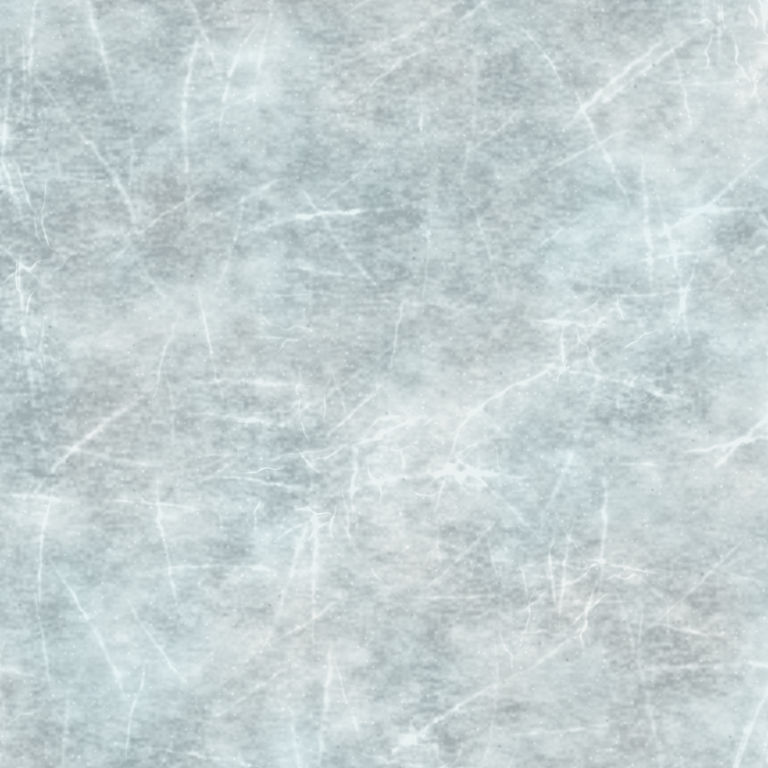
Reproduce this texture procedurally as a Shadertoy shader.

```glsl
// Frosted, crumpled ice sheet: cloudy grey-blue base with fine horizontal grain,
// crossed by pale tapering cracks. Cracks are jittered bent segments scattered
// on grids; small dense ones gather in patches, and specks finish the surface.

#define CLOUD_CONTRAST 0.25
#define GRAIN_CONTRAST 0.15
#define TINT_STRENGTH 0.028
#define CRACK_WIDTH 0.0019
#define CRACK_BRIGHTNESS 0.125
#define CRUMPLE_BRIGHTNESS 0.13
#define BASE_TONE 0.763
#define SHADOW_COLOR vec3(0.64, 0.69, 0.70)
#define MIDDLE_COLOR vec3(0.785, 0.835, 0.84)
#define LIGHT_COLOR vec3(0.91, 0.945, 0.945)

vec3 hash3(vec2 p) {
    vec3 h = fract(p.xyx * vec3(0.1031, 0.1030, 0.0973));
    h += dot(h, h.yxz + 33.33);
    return fract((h.xxy + h.yzz) * h.zyx);
}

float noise(vec2 p) {
    vec2 cell = floor(p), f = fract(p);
    f = f * f * (3.0 - 2.0 * f);
    float low = mix(hash3(cell).x, hash3(cell + vec2(1, 0)).x, f.x);
    float high = mix(hash3(cell + vec2(0, 1)).x, hash3(cell + vec2(1, 1)).x, f.x);
    return mix(low, high, f.y);
}

float fbm(vec2 p) {
    float sum = 0.0, amplitude = 0.5;
    for (int i = 0; i < 5; i++) {
        sum += amplitude * noise(p);
        p = mat2(0.8, 0.6, -0.6, 0.8) * p * 2.03 + 17.3;
        amplitude *= 0.58;
    }
    return sum / 1.11;
}

// Steep cracks are the most common, then rising diagonals, level and falling ones
float crackAngle(float family, float jitter) {
    float spread = jitter - 0.5;
    if (family < 0.42) return 1.6 + 0.75 * spread;
    if (family < 0.64) return 0.58 + 0.4 * spread;
    if (family < 0.87) return -0.05 + 0.35 * spread;
    return -0.9 + 0.5 * spread;
}

// Brightness of one layer of scattered cracks, each with a fine core and soft halo
float cracks(vec2 p, float scale, float width, float seed) {
    float pixel = 0.4 / iResolution.y, glow = 0.0;
    p *= scale;
    for (int j = -1; j <= 1; j++)
    for (int i = -1; i <= 1; i++) {
        vec2 id = floor(p) + vec2(i, j);
        vec3 place = hash3(id + seed), shape = hash3(id + seed + 57.0);
        float angle = crackAngle(place.z, shape.x);
        vec2 along = vec2(cos(angle), sin(angle));
        vec2 q = p - id - place.xy;
        q = vec2(dot(q, along), dot(q, vec2(-along.y, along.x)));
        q.y += (shape.z - 0.5) * 0.4 * q.x * q.x;
        float halfLength = mix(0.5, 0.92, shape.y);
        float taper = 1.0 - smoothstep(0.25, 1.0, abs(q.x) / halfLength);
        float w = scale * (width * (0.35 + taper) + pixel);
        float d = abs(q.y) / w;
        float profile = 0.78 * exp(-d * d) + 0.22 * exp(-d / 4.0);
        glow = max(glow, taper * profile * mix(0.55, 1.0, shape.z));
    }
    return glow;
}

// Round specks, kept only in the given share of the grid cells
float specks(vec2 p, float scale, float share, float seed) {
    p *= scale;
    vec3 h = hash3(floor(p) + seed);
    float d = length(fract(p) - 0.3 - 0.4 * h.xy);
    float radius = 0.08 + 0.14 * fract(h.z * 91.7);
    float blur = 0.06 + scale * 0.7 / iResolution.y;
    return step(h.z, share) * (1.0 - smoothstep(radius - blur, radius + blur, d));
}

void mainImage(out vec4 fragColor, in vec2 fragCoord) {
    vec2 uv = fragCoord / iResolution.y;

    // Clouds, level bands of haze and ragged chalky blotches
    float cloud = fbm(uv * vec2(6.2, 9.0) + 3.7) - 0.5;
    float band = noise(uv * vec2(2.5, 9.0) + 41.0) - 0.5;
    float mottle = fbm(uv * vec2(32.0, 40.0) + 9.0) - 0.5;
    float chalk = smoothstep(0.5, 0.62, fbm(uv * vec2(11.0, 15.0) + 52.0) + 0.25 * mottle);
    float tone = BASE_TONE + CLOUD_CONTRAST * cloud + 0.05 * band + 0.15 * mottle + 0.03 * (chalk - 0.4);

    // Fibrous grain, stretched sideways and stronger in the dark areas
    vec2 ripple = uv + vec2(0.0, 0.005 * noise(uv * 24.0));
    float grain = noise(ripple * vec2(85.0, 215.0)) - 0.5;
    float fine = noise(uv * 215.0 + 5.0) - 0.5;
    tone += GRAIN_CONTRAST * (0.6 * grain + 0.55 * fine) * clamp(0.85 - 1.6 * cloud - 0.25 * chalk, 0.35, 1.2);

    // Long cracks, roughened and partly worn away
    vec2 wobble = vec2(noise(uv * 9.0), noise(uv * 9.0 + 31.0)) - 0.5;
    vec2 rough = vec2(noise(uv * 75.0 + 8.0), noise(uv * 75.0 + 63.0)) - 0.5;
    vec2 bent = uv + 0.014 * wobble + 0.004 * rough;
    float wear = smoothstep(0.2, 0.65, noise(uv * 95.0) * 0.6 + noise(uv * 14.0) * 0.4);
    float web = cracks(bent, 4.6, CRACK_WIDTH * 1.3, 11.0);
    web += 0.9 * cracks(bent + 0.37, 5.6, CRACK_WIDTH, 83.0);
    web += 0.8 * cracks(bent + 0.71, 7.5, CRACK_WIDTH * 0.75, 151.0);
    tone += CRACK_BRIGHTNESS * web * mix(0.45, 1.2, wear);

    // Crumpled knots of short bright cracks with frost around them
    float patchMask = smoothstep(0.54, 0.8, noise(uv * 5.2 + 27.0) * 0.8 + noise(uv * 15.0) * 0.2);
    vec2 torn = bent + 0.006 * rough;
    float knots = cracks(torn, 12.0, CRACK_WIDTH * 0.7, 211.0) + cracks(torn, 19.0, CRACK_WIDTH * 0.5, 307.0);
    float frost = smoothstep(0.5, 0.62, fbm(uv * 24.0 + 70.0));
    tone += patchMask * (CRUMPLE_BRIGHTNESS * knots * mix(0.5, 1.2, wear) + 0.04 * frost);

    // Light and dark specks
    tone += 0.07 * specks(uv, 110.0, 0.12, 401.0) - 0.10 * specks(uv + 0.13, 80.0, 0.008, 503.0);

    // Tone ramp, then drifting cool blue and warm grey tints
    vec3 color = mix(SHADOW_COLOR, MIDDLE_COLOR, clamp((tone - 0.64) / 0.145, 0.0, 1.0));
    color = mix(color, LIGHT_COLOR, clamp((tone - 0.785) / 0.125, 0.0, 1.0));
    float tint = fbm(uv * 5.5 + 90.0) - 0.5;
    color += TINT_STRENGTH * tint * vec3(-2.2, 0.2, 0.9);
    fragColor = vec4(clamp(color, 0.0, 1.0), 1.0);
}
```
